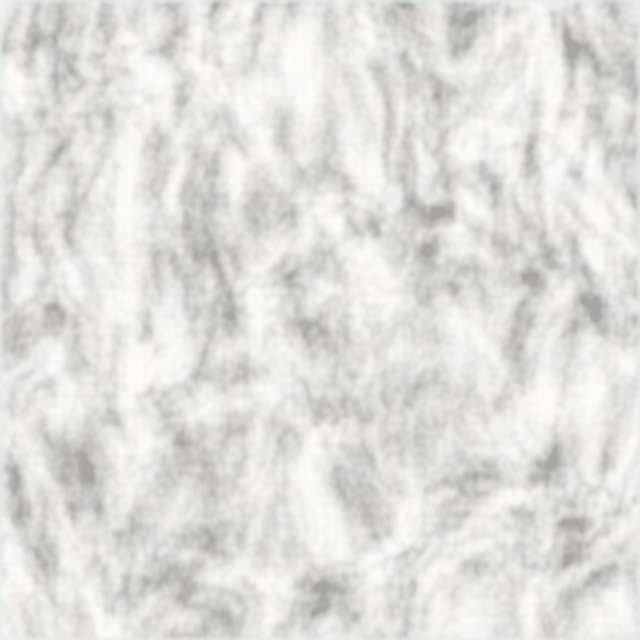
This texture is drawn by a three.js fragment shader. Its source:

```glsl
// Pale weathered stone: soft grey mottling over a warm white ground.
// Layers of stretched gradient noise, streaky at the top and blotchy below,
// are summed to a unit-variance height and mapped to a skewed grey tone.

varying vec2 vUv;

const float TAU = 6.2831853;
const float NOISE_GAIN = 4.7;          // brings gradient noise to unit variance

// Grain sizes, in cells across and up the canvas
const vec2 BROAD_CELLS = vec2(7.0, 4.5);
const vec2 STREAK_CELLS = vec2(29.0, 9.0);
const vec2 BLOTCH_CELLS = vec2(15.0, 9.0);
const vec2 MID_CELLS = vec2(23.0, 15.0);
const vec2 FINE_CELLS = vec2(44.0, 32.0);
const vec2 SPECK_CELLS = vec2(85.0, 75.0);

// Layer weights; their squares add up to about one
const float BROAD_WEIGHT = 0.50;
const float STREAK_WEIGHT = 0.62;
const float MID_WEIGHT = 0.44;
const float FINE_WEIGHT = 0.36;
const float SPECK_WEIGHT = 0.18;

// Tone curve: middle grey, contrast and pull towards the darks
const float TONE_MIDDLE = 0.886;
const float TONE_CONTRAST = 0.064;
const float TONE_SKEW = 0.010;

const vec3 WARM_TINT = vec3(0.004, 0.001, -0.008);
const vec3 HUE_DRIFT = vec3(0.003, -0.001, -0.002);
const vec3 RIM_COLOR = vec3(0.89, 0.92, 0.92);
const float RIM_WIDTH = 0.009;
const float WARP_AMOUNT = 0.022;
const float SLANT = 0.55;
const float WEAVE_THREADS = 64.0;
const float WEAVE_DEPTH = 0.003;

float hash(vec2 p) {
  return fract(sin(dot(p, vec2(127.1, 311.7))) * 43758.5453);
}

// Slope of a random unit gradient at a lattice cell
float cornerSlope(vec2 cell, vec2 offset) {
  float angle = TAU * hash(cell);
  return dot(vec2(cos(angle), sin(angle)), offset);
}

float gradientNoise(vec2 p) {
  vec2 i = floor(p);
  vec2 f = p - i;
  vec2 u = f * f * f * (f * (f * 6.0 - 15.0) + 10.0);
  vec2 e = vec2(1.0, 0.0);
  float low = mix(cornerSlope(i, f), cornerSlope(i + e, f - e), u.x);
  float high = mix(cornerSlope(i + e.yx, f - e.yx), cornerSlope(i + e.xx, f - e.xx), u.x);
  return NOISE_GAIN * mix(low, high, u.y);
}

// One noise layer, slightly turned so that its lattice does not show
float layer(vec2 p, vec2 cells, float seed) {
  float turn = 0.12 * sin(seed * 2.3);
  vec2 q = vec2(p.x + turn * p.y, p.y - turn * p.x);
  return gradientNoise(q * cells + seed * 17.3);
}

float stoneHeight(vec2 uv) {
  // Gentle warp bends the streaks
  vec2 bend = vec2(layer(uv, vec2(5.0), 1.0), layer(uv, vec2(5.0), 2.0));
  vec2 p = uv + WARP_AMOUNT * bend * vec2(0.5, 1.0);

  // Narrow upright streaks above give way to wider, slanted blotches below
  float upper = smoothstep(0.25, 0.85, uv.y);
  float slant = SLANT * smoothstep(0.4, 0.8, uv.x) * (1.0 - upper);
  vec2 slanted = vec2(p.x - slant * p.y, p.y);
  float turn = 0.25 * TAU * upper;
  float streaks = sin(turn) * layer(p, STREAK_CELLS, 3.0)
                + cos(turn) * layer(slanted, BLOTCH_CELLS, 4.0);

  return BROAD_WEIGHT * layer(p, BROAD_CELLS, 5.0)
       + STREAK_WEIGHT * streaks
       + MID_WEIGHT * layer(slanted, MID_CELLS, 6.0)
       + FINE_WEIGHT * layer(p, FINE_CELLS, 7.0)
       + SPECK_WEIGHT * layer(uv, SPECK_CELLS, 8.0);
}

void main() {
  // Skewed tone: crowded lights, sparse deep greys
  float height = clamp(stoneHeight(vUv), -2.6, 2.2);
  float tone = TONE_MIDDLE + TONE_CONTRAST * height - TONE_SKEW * height * height;

  // Barely visible woven grid
  vec2 weave = cos(TAU * WEAVE_THREADS * vUv);
  tone += WEAVE_DEPTH * (weave.x + weave.y);

  // Warm grey with a slight drift of hue
  vec3 color = vec3(tone) + WARM_TINT + HUE_DRIFT * layer(vUv, vec2(14.0), 9.0);

  // Thin cool rim along the canvas edge
  vec2 inset = min(vUv, 1.0 - vUv);
  float rim = 1.0 - smoothstep(0.0, RIM_WIDTH, min(inset.x, inset.y));
  gl_FragColor = vec4(mix(color, RIM_COLOR, 0.6 * rim), 1.0);
}
```
